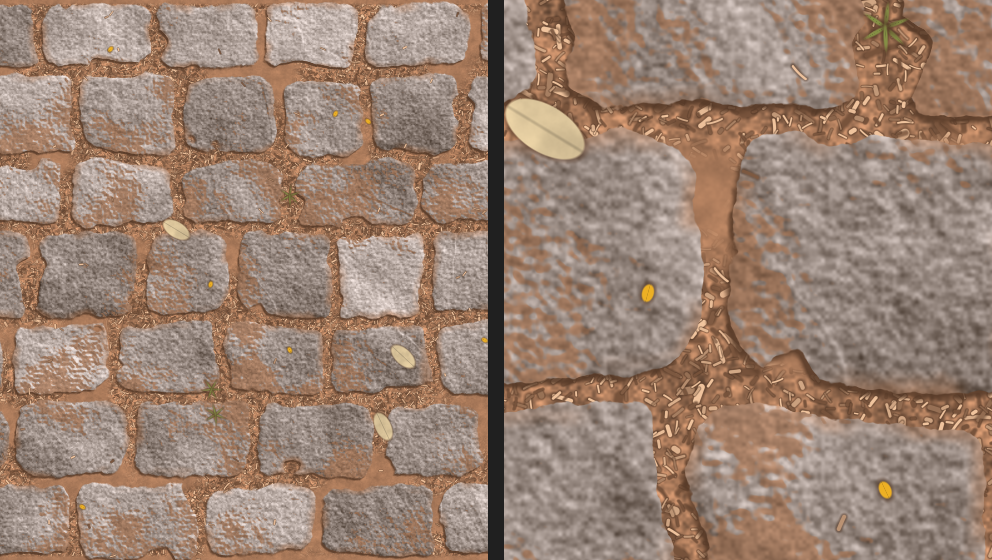
Left: the whole. Right: its middle third, enlarged.
This texture is drawn by a Shadertoy shader. Its source:

```glsl
const vec3 STONE_DARK = vec3(0.44, 0.385, 0.35);
const vec3 STONE_LIGHT = vec3(0.81, 0.755, 0.73);
const vec3 SOIL = vec3(0.67, 0.48, 0.355);
const vec3 STRAW = vec3(0.88, 0.72, 0.58);
const vec3 SHADOW = vec3(0.33, 0.22, 0.15);
const vec3 CREAM = vec3(0.88, 0.79, 0.62);
const vec3 YELLOW = vec3(0.93, 0.69, 0.14);
const vec3 GREEN = vec3(0.52, 0.56, 0.27);
const vec2 LIGHT = vec2(0.6, 0.8);

// Courses run from top to bottom; joints and pitches are fractions of the width
const float COURSE[8] = float[8](0.0, 0.130, 0.281, 0.406, 0.569, 0.711, 0.859, 1.0);
const float PHASE[7] = float[7](0.093, 0.165, 0.123, 0.067, 0.24, 0.015, 0.169);
const float PITCH[7] = float[7](0.219, 0.199, 0.244, 0.207, 0.219, 0.25, 0.246);

float hash(vec2 p) { return fract(sin(dot(p, vec2(127.1, 311.7))) * 43758.5453); }
vec2 hash2(vec2 p) { return vec2(hash(p), hash(p + 37.3)); }

float noise(vec2 p) {
    vec2 i = floor(p), f = fract(p);
    f = f * f * (3.0 - 2.0 * f);
    return mix(mix(hash(i), hash(i + vec2(1, 0)), f.x),
               mix(hash(i + vec2(0, 1)), hash(i + 1.0), f.x), f.y);
}

float fbm(vec2 p) {
    float sum = 0.0, amp = 0.5;
    for (int i = 0; i < 5; i++) {
        sum += amp * noise(p);
        p = mat2(1.6, 1.2, -1.2, 1.6) * p + 5.3;
        amp *= 0.5;
    }
    return sum;
}

vec2 rotate(vec2 p, float a) {
    float c = cos(a), s = sin(a);
    return vec2(c * p.x + s * p.y, c * p.y - s * p.x);
}

float joint(float i, float row) { return i + 0.14 * (hash(vec2(i, row + 3.0)) - 0.5); }

// Signed distance to the stone (x) and its identity (yz)
vec3 cobble(vec2 p, float aspect) {
    vec2 q = p + 0.02 * (vec2(noise(p * 11.0), noise(p * 10.0 + 40.0)) - 0.5);
    float v = 1.0 - q.y / aspect;
    int row = 0;
    for (int i = 1; i < 7; i++) if (v > COURSE[i]) row = i;
    float r = float(row), u = (q.x - PHASE[row]) / PITCH[row], c = floor(u);
    if (u < joint(c, r)) c -= 1.0;
    else if (u > joint(c + 1.0, r)) c += 1.0;
    vec2 id = vec2(c, r);
    vec2 lo = vec2(PHASE[row] + PITCH[row] * joint(c, r), aspect * (1.0 - COURSE[row + 1]));
    vec2 hi = vec2(PHASE[row] + PITCH[row] * joint(c + 1.0, r), aspect * (1.0 - COURSE[row]));
    vec2 halfSize = 0.5 * (hi - lo) - 0.008 - 0.006 * hash2(id + 8.0);
    float radius = 0.016 + 0.024 * hash(id + 5.0);
    vec2 e = abs(q - 0.5 * (lo + hi)) - halfSize + radius;
    float d = length(max(e, 0.0)) + min(max(e.x, e.y), 0.0) - radius;
    d += 0.02 * (fbm(p * 34.0) - 0.48) + 0.13 * max(noise(p * 15.0 + 7.0) - 0.8, 0.0);
    return vec3(d, id);
}

// Rough face: lumps, split ledges and pitted grain
float relief(vec2 p, vec2 id) {
    vec2 q = p + id * 3.7;
    float split = noise(rotate(q, hash(id) * 3.0) * vec2(9.0, 16.0)) + 0.12 * noise(q * 45.0);
    float ledge = smoothstep(0.5, 0.56, split) * hash(id + 14.0);
    return fbm(q * 13.0) + 0.1 * ledge + 0.1 * noise(q * 110.0) + 0.09 * noise(q * 210.0);
}

// Splinters and chips strewn over a grid of cells
vec3 strew(vec3 ground, vec2 p, float scale, float density, float px) {
    vec2 q = p * scale + scale, cell = floor(q);
    float aa = px * scale * 0.7;
    for (int k = 0; k < 9; k++) {
        vec2 c = cell + vec2(k % 3 - 1, k / 3 - 1);
        vec2 rnd = hash2(c + 11.0);
        vec2 s = rotate(q - c - hash2(c), rnd.x * 6.283);
        s.y += 0.4 * s.x * s.x * (rnd.y - 0.5);
        s.x -= clamp(s.x, -0.1 - 0.4 * rnd.y, 0.1 + 0.4 * rnd.y);
        float d = length(s) - 0.05 - 0.12 * hash(c + 23.0) * (1.2 - rnd.y);
        float present = step(hash(c + 51.0), density);
        vec3 tint = mix(mix(SHADOW, SOIL, 0.4), STRAW * 1.1, smoothstep(0.2, 0.8, hash(c + 71.0)));
        ground = mix(ground, SHADOW, 0.55 * present * smoothstep(0.16, 0.0, d));
        ground = mix(ground, tint, 0.95 * present * smoothstep(aa, -aa, d));
    }
    return ground;
}

vec3 leaf(vec3 ground, vec2 p, vec2 size, float angle, vec3 tint, float px) {
    vec2 q = rotate(p, angle);
    float d = (length(q / size) - 1.0) * size.y;
    float vein = smoothstep(0.12, 0.0, abs(q.y) / size.y);
    ground = mix(ground, SHADOW, 0.5 * smoothstep(0.003, 0.0, d));
    return mix(ground, tint * (1.0 - 0.15 * vein), smoothstep(px, -px, d));
}

void mainImage(out vec4 fragColor, in vec2 fragCoord) {
    float px = 1.0 / iResolution.x, aspect = iResolution.y * px;
    vec2 p = fragCoord * px;
    vec3 stone = cobble(p, aspect);
    float d = stone.x, towardLight = cobble(p + LIGHT * 0.006, aspect).x;
    float grain = 0.6 * noise(p * 190.0) + 0.6 * noise(p * 390.0 + 9.0) - 0.6;

    // Soil bed with litter, partly bare
    vec3 soil = SOIL * (0.88 + 0.26 * fbm(p * 60.0) + 0.1 * grain);
    vec3 littered = soil * (0.72 + 0.5 * fbm(p * 40.0) + 0.5 * grain);
    for (int i = 0; i < 3; i++) littered = strew(littered, p, 58.0 + 36.0 * float(i), 0.6, px);
    float border = min(p.y, aspect - p.y);
    float litter = smoothstep(0.25, 0.45, noise(p * 11.0 + 2.0)) * smoothstep(0.004, 0.014, border);
    vec3 color = mix(soil, littered, litter);
    color = mix(color, SHADOW, 0.85 * smoothstep(0.002, -0.004, towardLight));

    // Weathered stone faces, dusted with soil
    float slope = relief(p, stone.yz) - relief(p + LIGHT * 0.0035, stone.yz);
    float rim = clamp((towardLight - d) / 0.006, -1.0, 1.0) * smoothstep(-0.014, 0.0, d);
    float tone = 0.53 + 0.5 * (hash(stone.yz + 2.0) - 0.5) + 0.9 * (fbm(p * 10.0) - 0.48);
    tone += 4.2 * slope + 0.3 * rim + 0.6 * grain;
    vec3 face = mix(STONE_DARK, STONE_LIGHT, clamp(tone, -0.6, 1.4));
    float patchy = fbm(p * 8.0 + stone.yz * 5.1) + 0.12 * grain - 2.0 * slope;
    float dust = 0.8 * smoothstep(0.57, 0.7, patchy);
    dust = max(dust, 0.6 * smoothstep(-0.016, 0.0, d) * smoothstep(0.35, 0.8, noise(p * 24.0)));
    vec3 dusty = SOIL * (0.96 + 1.3 * slope + 0.2 * grain);
    color = mix(color, mix(face, dusty, dust), smoothstep(px, -px, d));
    color = strew(color, p, 75.0, 0.015, px);

    // Fallen leaves, petals and grass tufts
    for (int i = 0; i < 7; i++) {
        vec2 seed = vec2(i, 4.0), extent = vec2(1.0, aspect);
        float turn = 6.283 * hash(seed + 9.0);
        vec2 tuft = p - hash2(seed + 60.0) * extent;
        if (i < 3) for (int j = 0; j < 6; j++) {
            float a = turn + 1.1 * float(j);
            color = leaf(color, tuft - 0.007 * vec2(cos(a), sin(a)), vec2(0.008, 0.0014), a, GREEN, px);
        }
        color = leaf(color, p - hash2(seed + 30.0) * extent, vec2(0.006, 0.004), turn, YELLOW, px);
        if (i < 3) color = leaf(color, p - hash2(seed) * extent, vec2(0.03, 0.016), turn,
                                CREAM * (0.85 + 0.25 * fbm(p * 60.0)), px);
    }
    fragColor = vec4(clamp(color, 0.0, 1.0), 1.0);
}
```
